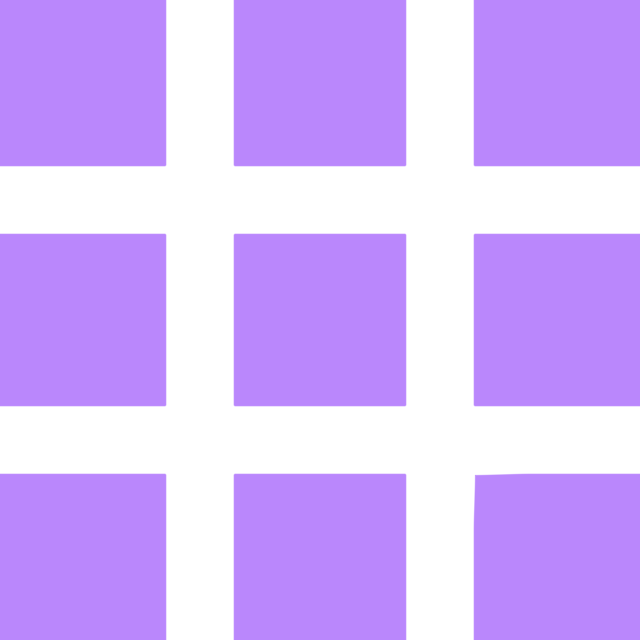
Give the GLSL for this pattern, as a three.js fragment shader.

```glsl
// Three by three violet squares parted by broad white bands, the outer ones
// cut slightly by the canvas border. Each cell draws a rounded-box distance;
// the lower right square has a faintly worn upper left corner.
varying vec2 vUv;

// Signed distance to a square with rounded corners, negative inside
float roundedSquare(vec2 p, float halfSide, float radius) {
  vec2 q = abs(p) - halfSide + radius;
  return length(max(q, 0.0)) + min(max(q.x, q.y), 0.0) - radius;
}

void main() {
  const float period = 0.375;
  const float halfSide = 0.1347;

  // Cell index counted from the central square, and position within the cell
  vec2 fromCentre = vUv - 0.5;
  vec2 cell = floor(fromCentre / period + 0.5);
  vec2 p = fromCentre - cell * period;

  float d = roundedSquare(p, halfSide, 0.0025);

  // Slight wear that tapers away along both edges from one corner
  float isWorn = 1.0 - step(0.5, distance(cell, vec2(1.0, -1.0)));
  float cornerDistance = distance(p, vec2(-halfSide, halfSide));
  d += isWorn * 0.002 * (1.0 - smoothstep(0.0, 0.09, cornerDistance));

  // Violet fill over white, with a soft edge
  vec3 violet = vec3(0.73, 0.53, 0.99);
  float fill = 1.0 - smoothstep(-0.0014, 0.0014, d);
  gl_FragColor = vec4(mix(vec3(1.0), violet, fill), 1.0);
}
```
